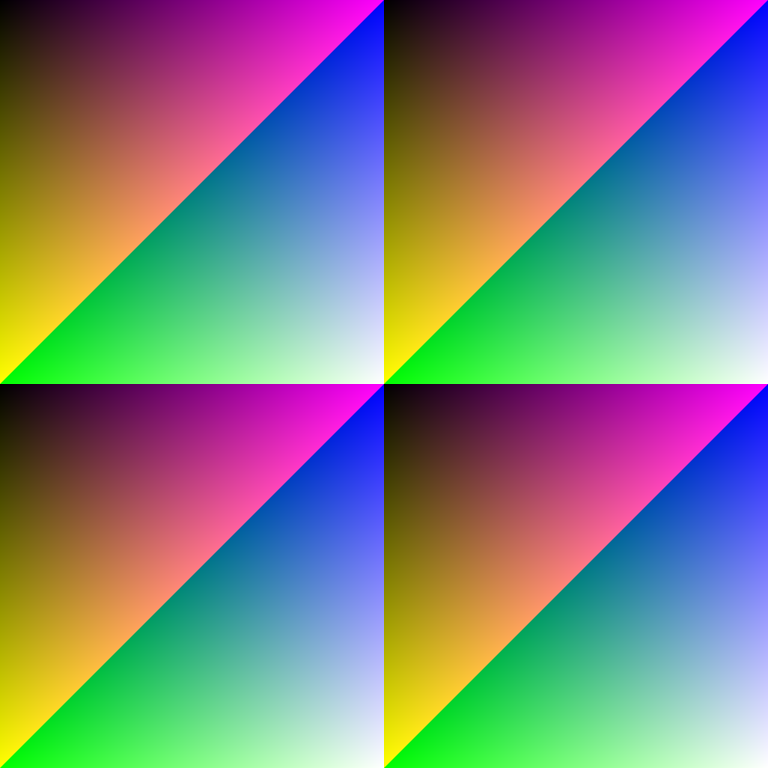
Give the GLSL for this pattern, as a WebGL 2 fragment shader.

```glsl
#version 300 es
precision highp float;
// Draws a grid of square tiles, each split by a diagonal into two smooth colour-ramp triangles.

uniform vec2 u_resolution;
out vec4 fragColor;

const vec2 REPEATS = vec2(2.0, 2.0);   // tiles across and down
const float EDGE_SOFTNESS = 1.0;       // filter width, in output samples
const vec3 RAMP_LOW = vec3(0.0);       // channel levels where a ramp starts
const vec3 RAMP_HIGH = vec3(1.0);      // channel levels where a ramp wraps

// Running integral of fract(phase)
vec3 sawIntegral(vec3 phase) {
    vec3 ramp = fract(phase);
    return 0.5 * (floor(phase) + ramp * ramp);
}

// Sawtooth averaged over a span, so each wrap is a smooth edge
vec3 smoothSaw(vec3 phase, vec3 span) {
    vec3 halfSpan = 0.5 * span;
    return (sawIntegral(phase + halfSpan) - sawIntegral(phase - halfSpan)) / span;
}

void main() {
    // Tile coordinates: x runs right, y runs down from the top
    vec2 canvas = gl_FragCoord.xy / u_resolution;
    vec2 tile = vec2(canvas.x, 1.0 - canvas.y) * REPEATS;
    vec2 span = EDGE_SOFTNESS * REPEATS / u_resolution;

    // Red wraps on the diagonal, green on the rows, blue on the columns
    vec3 phase = vec3(tile.x + tile.y, tile.y, tile.x);
    vec3 phaseSpan = vec3(max(span.x, span.y), span.y, span.x);

    vec3 level = smoothSaw(phase, phaseSpan);
    fragColor = vec4(mix(RAMP_LOW, RAMP_HIGH, level), 1.0);
}
```
